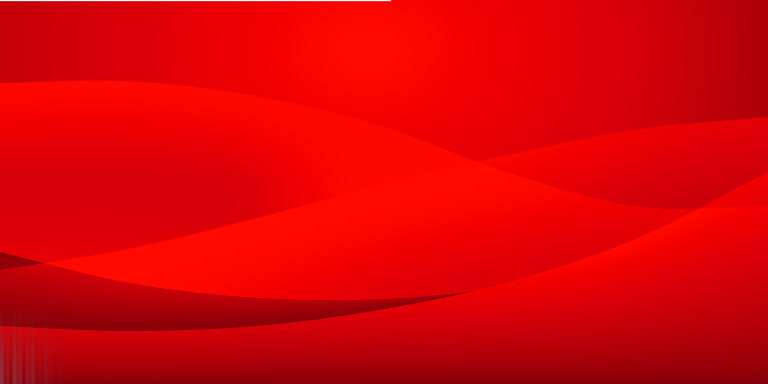
Give the GLSL for this background, as a Shadertoy shader.

```glsl
// Wave edges: heights at evenly spaced x from left to right
const float CREST[7]  = float[7](.784, .789, .750, .669, .547, .461, .464);
const float RISE[7]   = float[7](.297, .352, .432, .521, .599, .664, .695);
const float TROUGH[7] = float[7](.344, .263, .224, .221, .256, .330, .400);
const float GROUND[7] = float[7](.151, .138, .151, .195, .268, .383, .552);

const vec2 GLOW_CENTER = vec2(.48, .87);
const vec2 GLOW_SCALE = vec2(2.0, 1.4);
const float GLOW_FALLOFF = .26;
const float DEEP_SHADE = .50;
const float FOLD_SHADE = .57;
const vec3 STREAK_COLOR = vec3(.56, .20, .25);
const vec2 STREAK_SIZE = vec2(.10, .23);
const vec2 STRIP_SIZE = vec2(.509, .003);

// Smooth cubic through the seven heights
float curve(float h[7], float x) {
    float s = clamp(x, 0.0, 1.0) * 6.0;
    int i = min(int(s), 5);
    float t = s - float(i);
    float b = h[i], c = h[i + 1];
    float a = i > 0 ? h[i - 1] : 2.0 * b - c;
    float d = i < 5 ? h[i + 2] : 2.0 * c - b;
    return b + .5 * t * (c - a + t * (2.0 * a - 5.0 * b + 4.0 * c - d
             + t * (3.0 * (b - c) + d - a)));
}

// Antialiased coverage of the area under an edge
float below(float edge, float y) {
    return clamp((edge - y) * iResolution.y + .5, 0.0, 1.0);
}

// Red ramp: warm in the light, slightly crimson in the shade
vec3 redTone(float level) {
    return vec3(level, .035 * smoothstep(.94, 1.0, level),
                .033 * (1.0 - smoothstep(.84, .97, level)));
}

float backdropShade(vec2 p) {
    float d = length((p - GLOW_CENTER) * GLOW_SCALE);
    return min(1.0, 1.02 - GLOW_FALLOFF * d) - .06 * smoothstep(.8, 1.0, p.x);
}

float leftWaveShade(float x, float depth) {
    float dark = smoothstep(0.0, .28, depth) * (1.0 - smoothstep(.28, .48, x));
    return .99 - .15 * dark + .06 * smoothstep(.3, .5, depth);
}

float groundShade(float x, float ratio) {
    float rim = mix(.84, 1.0, smoothstep(.3, .85, x));
    return mix(DEEP_SHADE, rim, pow(clamp(ratio, 0.0, 1.0), .7));
}

void mainImage(out vec4 fragColor, in vec2 fragCoord) {
    vec2 p = fragCoord / iResolution.xy;
    float crest = curve(CREST, p.x);
    float rise = curve(RISE, p.x);
    float trough = curve(TROUGH, p.x);
    float ground = curve(GROUND, p.x);
    float underCrest = below(crest, p.y);
    float underRise = below(rise, p.y);
    float underTrough = below(trough, p.y);
    float riseDepth = rise - p.y;

    // Shade of each sheet
    float wedge = .98 - .6 * riseDepth - .08 * smoothstep(.65, 1.0, p.x);
    float band = 1.0 - .13 * smoothstep(.05, .33, riseDepth) * smoothstep(0.0, .55, p.x);
    float lensRatio = clamp((p.y - ground) / max(trough - ground, .001), 0.0, 1.0);
    float lens = mix(.52, .83 - .15 * smoothstep(0.0, .6, p.x), lensRatio);
    float foreground = groundShade(p.x, p.y / ground) - .06 * (1.0 - underCrest);

    // Stack from back to front
    float level = backdropShade(p);
    level = mix(level, wedge, underRise);
    level = mix(level, leftWaveShade(p.x, crest - p.y), underCrest);
    level = mix(level, band, underCrest * underRise);
    level = mix(level, FOLD_SHADE, underTrough);
    level = mix(level, lens, underTrough * underRise);
    level = mix(level, foreground, below(ground, p.y));
    vec3 color = redTone(level);

    // Faint vertical streaks in the lower left corner
    vec2 fade = 1.0 - smoothstep(vec2(0.0), STREAK_SIZE, p);
    float streaks = .5 + .25 * sin(p.x * 760.0) + .25 * sin(p.x * 317.0 + 1.0);
    color = mix(color, STREAK_COLOR, fade.x * fade.y * streaks);

    // Thin white strip along the top
    float strip = (1.0 - below(1.0 - STRIP_SIZE.y, p.y))
                * clamp((STRIP_SIZE.x - p.x) * iResolution.x + .5, 0.0, 1.0);
    fragColor = vec4(mix(color, vec3(1.0), strip), 1.0);
}
```
